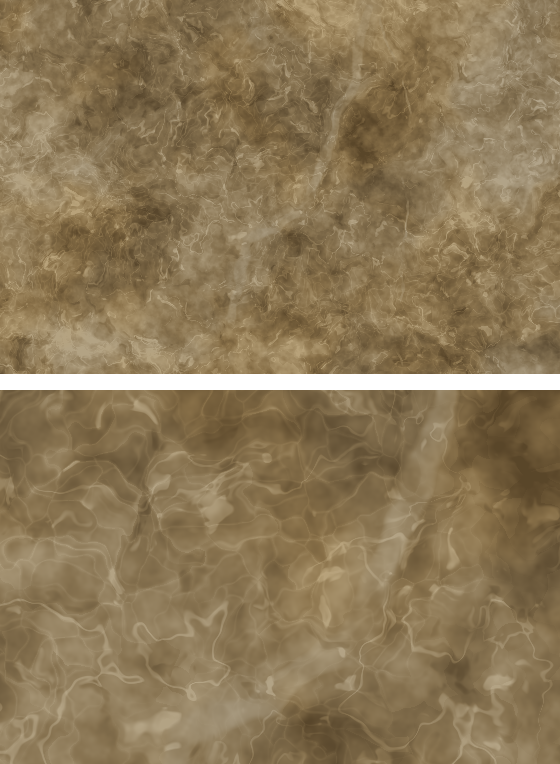
Top: the whole. Bottom: its middle third, enlarged.
Reproduce this texture procedurally as a Shadertoy shader.

```glsl
float hash(vec2 p) {
    vec3 h = fract(vec3(p.xyx) * 0.1031);
    h += dot(h, h.yzx + 33.33);
    return fract((h.x + h.y) * h.z);
}

vec2 hash2(vec2 p) {
    return vec2(hash(p), hash(p + 71.7));
}

float noise(vec2 p) {
    vec2 i = floor(p), f = fract(p);
    f = f * f * (3.0 - 2.0 * f);
    return mix(mix(hash(i), hash(i + vec2(1, 0)), f.x),
               mix(hash(i + vec2(0, 1)), hash(i + vec2(1, 1)), f.x), f.y);
}

float fbm(vec2 p, int octaves) {
    float sum = 0.0, total = 0.0, amp = 1.0;
    for (int i = 0; i < octaves; i++) {
        sum += amp * noise(p);
        total += amp;
        amp *= 0.55;
        p = mat2(1.6, 1.2, -1.2, 1.6) * p + 17.3;
    }
    return sum / total;
}

vec2 warp(vec2 p, int octaves) {
    return vec2(fbm(p + 31.0, octaves), fbm(p + 83.0, octaves)) - 0.5;
}

// x: closeness to a cell border, y: random value of the cell
vec2 pebbles(vec2 p, float border) {
    vec2 cell = floor(p);
    float near = 9.0, next = 9.0, id = 0.0;
    for (int y = -1; y <= 1; y++)
    for (int x = -1; x <= 1; x++) {
        vec2 c = cell + vec2(x, y);
        float d = length(c + hash2(c) - p);
        if (d < near) { next = near; near = d; id = hash(c + 9.1); }
        else next = min(next, d);
    }
    return vec2(1.0 - smoothstep(0.0, border, next - near), id);
}

// Thin line along the middle level of a noise field
float crack(vec2 p, float width) {
    return 1.0 - smoothstep(0.2 * width, width, abs(fbm(p, 4) - 0.5));
}

// Soft elliptical stains: centre in xy, radii in zw
float stains(vec2 p, vec4 spots[6]) {
    float sum = 0.0;
    for (int i = 0; i < 6; i++) {
        vec2 d = (p - spots[i].xy) / spots[i].zw;
        sum += exp(-dot(d, d));
    }
    return min(sum, 1.0);
}

float pathDistance(vec2 p, vec2 path[6]) {
    float best = 9.0;
    for (int i = 0; i < 5; i++) {
        vec2 a = p - path[i], b = path[i + 1] - path[i];
        best = min(best, length(a - b * clamp(dot(a, b) / dot(b, b), 0.0, 1.0)));
    }
    return best;
}

float vein(float d, float width) {
    return 1.0 - smoothstep(0.4 * width, width, d);
}

vec3 stoneColor(float tone, float grey) {
    vec3 umber = vec3(0.34, 0.275, 0.175);
    vec3 ochre = vec3(0.525, 0.447, 0.312);
    vec3 cream = vec3(0.70, 0.64, 0.52);
    vec3 c = mix(umber, ochre, clamp(tone * 2.0, 0.0, 1.0));
    c = mix(c, cream, clamp(tone * 2.0 - 1.0, 0.0, 1.0));
    return c * mix(vec3(1.03, 0.995, 0.92), vec3(0.98, 1.0, 1.06), grey);
}

void mainImage(out vec4 fragColor, in vec2 fragCoord) {
    vec2 p = fragCoord / iResolution.y;
    p.x += 0.75 - 0.5 * iResolution.x / iResolution.y;
    vec2 q = p + 0.16 * warp(p * 5.0, 4);
    vec2 w = q + 0.045 * warp(p * 24.0, 3);

    // Broad clouds and stains
    vec4 darkSpots[6] = vec4[6](
        vec4(0.40, 0.40, 0.13, 0.15), vec4(1.00, 0.60, 0.11, 0.22),
        vec4(0.82, 0.25, 0.09, 0.15), vec4(0.80, 0.72, 0.12, 0.08),
        vec4(0.60, 1.00, 0.10, 0.06), vec4(0.33, 0.80, 0.04, 0.08));
    vec4 paleSpots[6] = vec4[6](
        vec4(1.34, 0.53, 0.16, 0.24), vec4(1.00, 0.96, 0.17, 0.09),
        vec4(0.28, 0.12, 0.20, 0.10), vec4(0.75, 0.03, 0.12, 0.06),
        vec4(1.38, 0.88, 0.14, 0.10), vec4(0.06, 0.65, 0.10, 0.25));
    float tone = 0.46 + 0.65 * (fbm(q * 4.0, 4) - 0.5);
    tone += 0.24 * stains(w, paleSpots) - 0.27 * stains(w, darkSpots);
    tone += 0.70 * (fbm(w * 15.0, 4) - 0.5);

    // Broken pebbles with pale seams
    float broken = smoothstep(0.38, 0.62, fbm(p * 5.0 + 40.0, 3));
    vec2 large = pebbles(w * 15.0, 0.10);
    vec2 small = pebbles(w * 38.0, 0.16);
    tone += broken * (0.16 * (large.y - 0.5) + 0.12 * large.x);
    tone += 0.12 * (small.y - 0.5) + 0.10 * broken * small.x;
    tone -= 0.16 * broken * smoothstep(0.86, 0.92, large.y);

    // Wide veins and long hairlines
    vec2 mainPath[6] = vec2[6](vec2(1.0, 0.98), vec2(0.957, 0.84), vec2(0.87, 0.57),
        vec2(0.80, 0.44), vec2(0.66, 0.35), vec2(0.62, 0.15));
    vec2 sidePath[6] = vec2[6](vec2(0.73, 1.0), vec2(0.62, 0.82), vec2(0.50, 0.71),
        vec2(0.35, 0.66), vec2(0.25, 0.56), vec2(0.14, 0.47));
    vec2 hairPath[6] = vec2[6](vec2(1.03, 0.95), vec2(1.09, 0.70), vec2(1.08, 0.50),
        vec2(1.08, 0.32), vec2(1.06, 0.18), vec2(1.065, 0.0));
    vec2 bent = p + 0.05 * warp(p * 9.0, 4);
    float worn = smoothstep(0.30, 0.55, fbm(w * 18.0 + 5.0, 3));
    float mainGap = pathDistance(bent, mainPath);
    float sideGap = pathDistance(bent, sidePath);
    float veins = 0.75 * vein(mainGap, 0.019) * mix(0.6, 1.0, worn);
    veins = max(veins, 0.35 * vein(mainGap, 0.05) * worn);
    veins = max(veins, 0.38 * vein(sideGap, 0.035) * worn);
    veins = max(veins, 0.55 * vein(sideGap, 0.004) * worn);
    veins = max(veins, 0.55 * vein(pathDistance(bent, hairPath), 0.004) * worn);
    tone = mix(tone, 0.82, veins);

    // Fine cracks, flecks and grain
    float crackArea = smoothstep(0.42, 0.62, fbm(p * 8.0 + 12.0, 3));
    tone += 0.24 * crackArea * crack(w * 9.0 + 3.0, 0.016);
    tone += 0.20 * (1.0 - crackArea) * worn * crack(w * 16.0 + 60.0, 0.022);
    tone += 0.28 * smoothstep(0.70, 0.80, fbm(w * 42.0 + 8.0, 3));
    tone -= 0.16 * smoothstep(0.68, 0.80, fbm(w * 34.0 + 90.0, 3));
    tone += 0.42 * (fbm(p * 55.0, 3) - 0.5);

    float grey = 0.55 * smoothstep(0.35, 0.65, fbm(q * 5.0 + 20.0, 3));
    grey += 0.25 * smoothstep(1.0, 1.4, q.x) + 0.4 * veins;
    fragColor = vec4(stoneColor(tone, clamp(grey, 0.0, 1.0)), 1.0);
}
```
